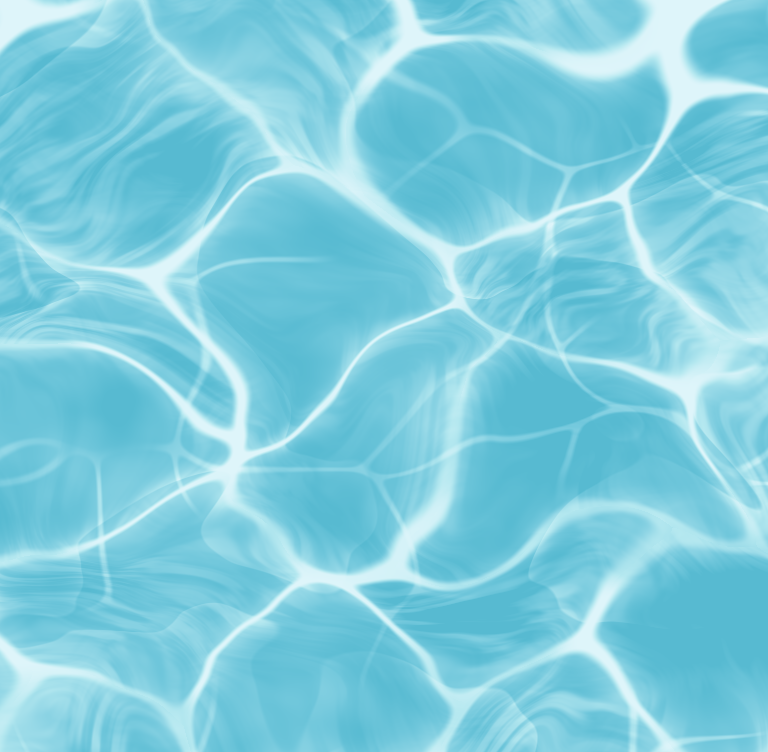
Give the GLSL for this texture, as a Shadertoy shader.

```glsl
// Sunlit pool water: bright caustic filaments over rippled turquoise cells.

float hash(vec2 p) {
    vec3 q = fract(p.xyx * 0.1031);
    q += dot(q, q.yzx + 33.33);
    return fract((q.x + q.y) * q.z);
}

vec2 hash2(vec2 p) {
    return vec2(hash(p + 17.3), hash(p + 61.7));
}

float noise(vec2 p) {
    vec2 i = floor(p), f = fract(p);
    f = f * f * (3.0 - 2.0 * f);
    return mix(mix(hash(i), hash(i + vec2(1, 0)), f.x),
               mix(hash(i + vec2(0, 1)), hash(i + vec2(1, 1)), f.x), f.y);
}

float fbm(vec2 p, int octaves) {
    float sum = 0.0, total = 0.0, amp = 0.5;
    for (int i = 0; i < octaves; i++) {
        sum += amp * noise(p);
        total += amp;
        amp *= 0.5;
        p = mat2(1.6, 0.5, -0.5, 1.9) * p + 9.7;
    }
    return sum / total;
}

vec2 rotate(vec2 p, float angle) {
    float c = cos(angle), s = sin(angle);
    return vec2(c * p.x - s * p.y, s * p.x + c * p.y);
}

vec2 warp(vec2 p, float scale, float amount) {
    return p + amount * (vec2(noise(p * scale + 3.1), noise(p * scale + 47.9)) - 0.5);
}

// Rounded cell border distance (x), offset from the cell seed (yz), cell hash (w)
vec4 cells(vec2 p, float rounding) {
    vec2 base = floor(p), nearest = vec2(0), toSeed = vec2(0);
    float best = 9.0;
    for (int y = -1; y <= 1; y++)
    for (int x = -1; x <= 1; x++) {
        vec2 id = base + vec2(x, y);
        vec2 r = id + 0.1 + 0.8 * hash2(id) - p;
        if (dot(r, r) < best) {
            best = dot(r, r);
            toSeed = r;
            nearest = id;
        }
    }
    float sum = 0.0;
    for (int y = -2; y <= 2; y++)
    for (int x = -2; x <= 2; x++) {
        vec2 id = nearest + vec2(x, y);
        vec2 r = id + 0.1 + 0.8 * hash2(id) - p;
        if (x != 0 || y != 0)
            sum += exp(-rounding * dot(0.5 * (toSeed + r), normalize(r - toSeed)));
    }
    return vec4(max(-log(sum) / rounding, 0.0), -toSeed, hash(nearest + 5.5));
}

// Fine streaks bent around the cell, about zero on average
float ripples(vec2 p, float seed) {
    vec2 q = rotate(p, (seed - 0.5) * 2.4);
    q.y += 0.45 * q.x * q.x;
    q = warp(q + seed * 40.0, 3.0, 0.3);
    return smoothstep(0.25, 0.75, fbm(q * vec2(4.5, 17.0), 3)) - 0.5;
}

// Translucent veil with one crisp edge that fades inward
float fold(vec2 p) {
    float n = fbm(p, 2) - 0.5;
    return smoothstep(0.0, 0.012, n) * exp(-11.0 * max(n, 0.0));
}

// Bright line of varying half-width
float filament(float d, float width) {
    return 1.0 - smoothstep(0.3 * width, width + 0.022, d);
}

vec3 waterColor(float v) {
    const vec3 deep = vec3(0.34, 0.73, 0.82);
    const vec3 turquoise = vec3(0.44, 0.78, 0.86);
    const vec3 aqua = vec3(0.57, 0.84, 0.90);
    const vec3 pale = vec3(0.71, 0.91, 0.94);
    const vec3 glint = vec3(0.87, 0.96, 0.98);
    float t = clamp(v, 0.0, 1.0) * 4.0;
    vec3 c = mix(deep, turquoise, clamp(t, 0.0, 1.0));
    c = mix(c, aqua, clamp(t - 1.0, 0.0, 1.0));
    c = mix(c, pale, clamp(t - 2.0, 0.0, 1.0));
    return mix(c, glint, clamp(t - 3.0, 0.0, 1.0));
}

void mainImage(out vec4 fragColor, in vec2 fragCoord) {
    vec2 uv = fragCoord / iResolution.y;
    vec2 p = uv * vec2(3.3, 3.9) + 12.0;
    vec2 bent = warp(warp(p, 1.3, 0.6), 5.0, 0.07);

    // Main caustic net and a fainter one beneath it
    vec4 cell = cells(bent, 28.0);
    vec4 under = cells(warp(p, 1.7, 0.7) * 1.25 + 31.0, 40.0);
    float inside = smoothstep(0.0, 0.16, cell.x);
    float calm = smoothstep(0.6, 0.85, cell.w) * inside;

    // Water body: broad shading, streaks and veils
    float light = 0.19 + 0.8 * (fbm(p * 1.8 + 20.0, 4) - 0.5);
    light += 0.38 * ripples(cell.yz, cell.w) * mix(0.35, 1.0, inside) * (1.0 - 0.75 * calm);
    light += 0.15 * (fbm(warp(p, 4.0, 0.4) * vec2(7.0, 18.0), 3) - 0.5) * (1.0 - calm);
    light -= 0.14 * calm;
    light += 0.30 * exp(-9.0 * cell.x);
    light += 0.30 * fold(bent * 1.5 + 4.0) * (1.0 - 0.6 * calm);

    // Filaments, swelling and fading along their length
    float veinMask = smoothstep(0.35, 0.7, noise(p * 1.6 + 70.0));
    light += 0.36 * veinMask * filament(under.x, 0.015);
    float swell = noise(p * 2.2 + 90.0);
    float strength = mix(0.45, 1.0, smoothstep(0.2, 0.5, noise(p * 1.9 + 50.0)));
    light = mix(light, 1.0, strength * filament(cell.x, 0.075 * swell * swell));

    fragColor = vec4(waterColor(light), 1.0);
}
```
